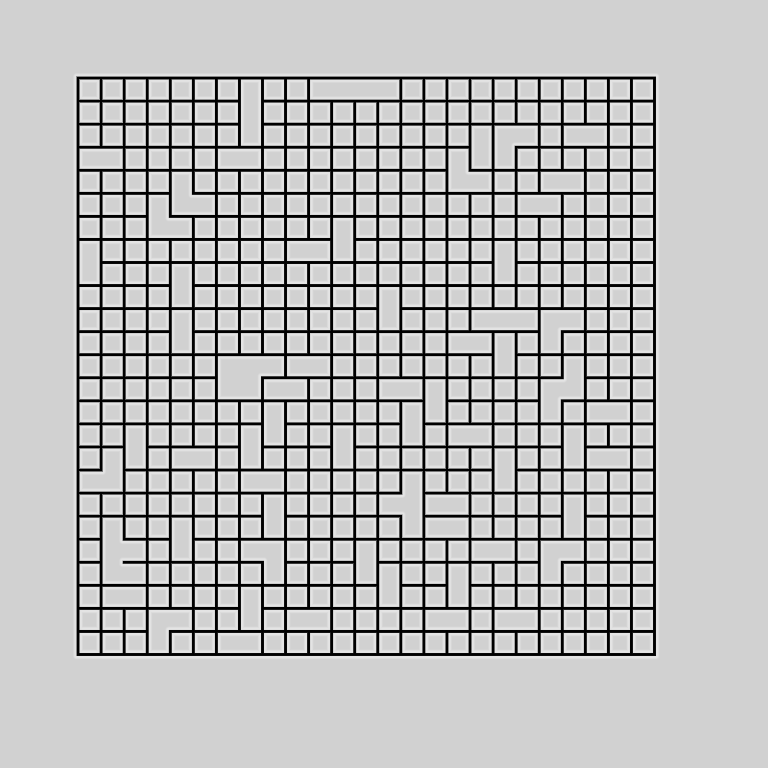
This pattern is drawn by a Shadertoy shader. Its source:

```glsl
const float CELLS = 25.0;                  // cells across and down
const vec2 GRID_MIN = vec2(0.1016, 0.1478);
const float GRID_SIZE = 0.7506;
const float LINE_HALF = 0.063;             // half line width, in cells
const float HALO_WIDTH = 0.12;             // pale rim beside lines, in cells
const float GAP_CHANCE = 0.075;            // share of inner walls left out
const vec3 PAPER = vec3(0.82);
const vec3 HALO = vec3(0.895);
const vec3 INK = vec3(0.0);

float hash(vec2 p) {
    return fract(sin(dot(p, vec2(12.9898, 78.233))) * 43758.5453);
}

float boxDistance(vec2 p, vec2 halfSize) {
    vec2 d = abs(p) - halfSize;
    return length(max(d, 0.0)) + min(max(d.x, d.y), 0.0);
}

// Distance to the upright walls near p; seed picks the set of gaps
float wallDistance(vec2 p, float seed) {
    float column = clamp(floor(p.x + 0.5), 0.0, CELLS);
    bool border = column < 0.5 || column > CELLS - 0.5;
    float nearest = 1e3;
    for (int i = 0; i < 2; i++) {
        float row = clamp(floor(p.y - 0.5) + float(i), 0.0, CELLS - 1.0);
        bool present = border || hash(vec2(column, row) + seed) > GAP_CHANCE;
        if (present) {
            vec2 center = vec2(column, row + 0.5);
            float d = boxDistance(p - center, vec2(LINE_HALF, 0.5 + LINE_HALF));
            nearest = min(nearest, d);
        }
    }
    return nearest;
}

void mainImage(out vec4 fragColor, in vec2 fragCoord) {
    vec2 uv = fragCoord / iResolution.xy;
    vec2 p = (uv - GRID_MIN) / GRID_SIZE * CELLS;
    float pixel = CELLS / (GRID_SIZE * min(iResolution.x, iResolution.y));

    // Swapping the axes turns upright walls into level ones
    float d = min(wallDistance(p, 3.7), wallDistance(p.yx, 41.3));

    // Pale rim, then ink on top
    float rim = 1.0 - smoothstep(0.5 * HALO_WIDTH, 1.5 * HALO_WIDTH, d);
    float ink = 1.0 - smoothstep(-0.6 * pixel, 0.6 * pixel, d);
    vec3 color = mix(PAPER, HALO, rim);
    fragColor = vec4(mix(color, INK, ink), 1.0);
}
```
